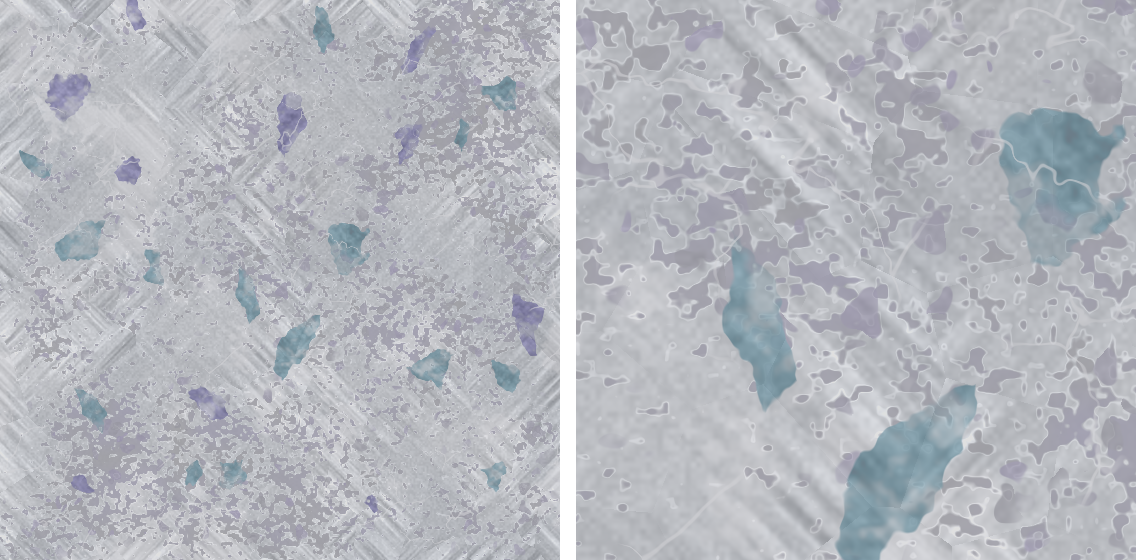
Left, the full canvas; right, a detail of the centre.
This texture is drawn by a three.js fragment shader. Its source:

```glsl
varying vec2 vUv;

float hash(vec2 p) {
  vec3 q = fract(vec3(p.xyx) * 0.1031);
  q += dot(q, q.yzx + 33.33);
  return fract((q.x + q.y) * q.z);
}

vec2 hash2(vec2 p) {
  return vec2(hash(p), hash(p + 71.7));
}

float noise(vec2 p) {
  vec2 i = floor(p), f = fract(p);
  f = f * f * (3.0 - 2.0 * f);
  return mix(mix(hash(i), hash(i + vec2(1, 0)), f.x),
             mix(hash(i + vec2(0, 1)), hash(i + vec2(1, 1)), f.x), f.y);
}

float fbm(vec2 p) {
  return noise(p) * 0.54 + noise(p * 2.1 + 17.0) * 0.29 + noise(p * 4.3 + 41.0) * 0.17;
}

// Cellular noise: nearest distance, second distance, cell id
vec4 cells(vec2 p) {
  vec4 best = vec4(9.0, 9.0, 0.0, 0.0);
  for (int y = -1; y <= 1; y++)
    for (int x = -1; x <= 1; x++) {
      vec2 id = floor(p) + vec2(x, y);
      float d = length(id + hash2(id + 50.0) - p);
      if (d < best.x) best = vec4(d, best.x, id);
      else best.y = min(best.y, d);
    }
  return best;
}

// Diagonal streaks whose direction flips from patch to patch
float streaks(vec2 p) {
  vec2 r = vec2(p.x + p.y, p.x - p.y) + 3.0;
  vec2 id = cells(r * 8.0).zw;
  vec2 along = hash(id + 5.0) > 0.5 ? r : r.yx;
  along += hash2(id) * 3.0;
  return noise(along * vec2(85, 5)) * 0.6 + noise(along * vec2(190, 12)) * 0.4
       + (hash(id + 23.0) - 0.5) * 0.22;
}

// Ragged polygonal flakes: coverage and tint
vec2 flakes(vec2 p) {
  vec2 result = vec2(0.0);
  float ragged = (fbm(p * 42.0) - 0.5) * 0.034;
  for (int i = 0; i < 25; i++) {
    vec2 id = vec2(mod(float(i), 5.0), floor(float(i) / 5.0));
    vec2 q = p - (id + 0.5 + (hash2(id + 11.0) - 0.5) * 0.85) / 5.0;
    if (length(q) > 0.1) continue;
    float turn = hash(id + 31.0) * 6.28;
    q = mat2(cos(turn), sin(turn), -sin(turn), cos(turn)) * q;
    q.y *= 1.0 + 1.3 * hash(id + 43.0);
    float size = mix(0.02, 0.052, hash(id + 57.0));
    float d = -1.0;
    for (int k = 0; k < 5; k++) {
      float a = float(k) * 1.257 + hash(id + float(k) * 3.0) * 0.8;
      float reach = size * (0.5 + 0.6 * hash(id + 80.0 + float(k)));
      d = max(d, dot(q, vec2(cos(a), sin(a))) - reach);
    }
    float cover = 1.0 - smoothstep(-0.0015, 0.0015, d + ragged);
    if (cover > result.x) result = vec2(cover, step(0.58, hash(id + 97.0)));
  }
  return result;
}

void main() {
  vec2 p = vUv;
  float region = fbm(p * 5.0 + 7.0) * 0.7 + fbm(p * 24.0) * 0.3;
  float fine = noise(p * 230.0);
  float grain = noise(p * vec2(105, 140) + 9.0) * 0.6 + fine * 0.4;

  // Grey ground with soft clouds
  vec3 color = mix(vec3(0.685, 0.70, 0.725), vec3(0.755, 0.76, 0.775), fbm(p * 9.0 + 30.0));
  color += (noise(p * 300.0 + 13.0) - 0.5) * 0.06;

  // Streaked margins, central seam and loose patches
  vec2 toEdge = min(p, 1.0 - p);
  float wobble = noise(p * 13.0) - 0.5;
  float border = 1.0 - smoothstep(0.0, 0.075, min(toEdge.x, toEdge.y) + wobble * 0.06);
  float seam = 1.0 - smoothstep(0.01, 0.11, abs(p.x - 0.5 + (p.y - 0.5) * 0.35 + wobble * 0.1));
  float loose = smoothstep(0.52, 0.66, fbm(p * 6.0 + 90.0));
  float streaky = max(border, max(seam * 0.75, loose * 0.65));
  float streak = streaks(p);
  color += (streak - 0.5) * mix(0.07, 0.36, streaky) + streaky * 0.025;

  // Pale chalky patches
  float chalk = smoothstep(0.58, 0.68, fbm(p * 8.0 + 150.0) + (grain - 0.5) * 0.15);
  color = mix(color, vec3(0.81, 0.81, 0.825) + (streak - 0.5) * 0.1, chalk * 0.6);

  // Clustered speckles with light rims
  float calm = 1.0 - 0.85 * border - 0.3 * seam * loose;
  float speck = grain + (region - 0.5) * 1.25 - 0.64 - (1.0 - calm) * 0.25;
  float rim = smoothstep(-0.11, -0.05, speck) * (1.0 - smoothstep(-0.04, 0.0, speck));
  color += rim * 0.065;
  vec3 speckColor = mix(vec3(0.61, 0.61, 0.625), vec3(0.61, 0.60, 0.675), noise(p * 22.0 + 60.0));
  color = mix(color, speckColor, smoothstep(-0.03, 0.05, speck) * 0.8);

  // Small mauve flecks
  vec2 bent = p + (vec2(noise(p * 75.0), noise(p * 75.0 + 20.0)) - 0.5) * 0.016;
  vec4 fleck = cells(bent * 40.0);
  float fleckSize = 0.4 * hash(fleck.zw + 3.0) * step(0.55, hash(fleck.zw + 8.0));
  float fleckMask = 1.0 - smoothstep(-0.04, 0.04, fleck.x - fleckSize);
  fleckMask *= smoothstep(0.38, 0.5, region) * calm * step(0.01, fleckSize);
  vec3 fleckColor = mix(vec3(0.60, 0.60, 0.63), vec3(0.61, 0.585, 0.69), hash(fleck.zw));
  color = mix(color, fleckColor + (fine - 0.5) * 0.06, fleckMask * 0.75);

  // Violet and teal flakes, mottled and worn
  vec2 flake = flakes(p);
  vec3 flakeColor = mix(vec3(0.49, 0.48, 0.635), vec3(0.44, 0.56, 0.61), flake.y);
  flakeColor += (grain - 0.5) * 0.2 + (streak - 0.5) * 0.12;
  float worn = smoothstep(0.28, 0.58, fbm(p * 38.0 + 200.0) + (grain - 0.5) * 0.3);
  color = mix(color, flakeColor, flake.x * mix(0.3, 0.88, worn));

  // Thin pale cracks
  vec4 crack = cells(p * 11.0 + (fbm(p * 30.0) - 0.5) * 0.5);
  float line = 1.0 - smoothstep(0.008, 0.035, crack.y - crack.x);
  line *= smoothstep(0.5, 0.62, fbm(p * 10.0 + 260.0));
  color = mix(color, vec3(0.82, 0.82, 0.835), line * 0.6);

  gl_FragColor = vec4(clamp(color, 0.42, 0.88), 1.0);
}
```
